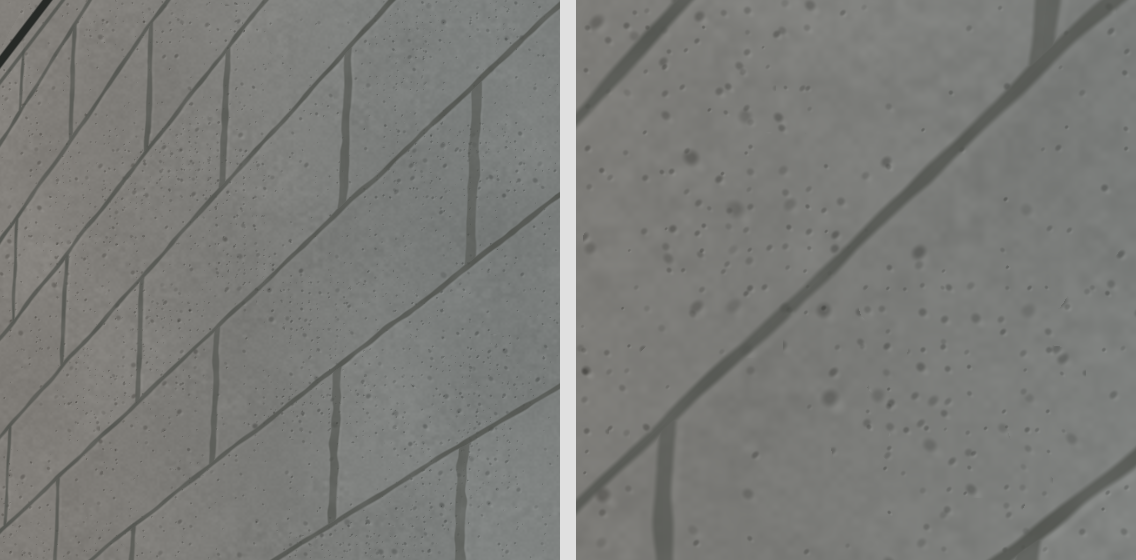
Left, the full canvas; right, a detail of the centre.
Write a Shadertoy shader that draws this texture.

```glsl
// Weathered grey block wall in steep perspective, with running-bond joints and pits.

const vec3 STONE = vec3(0.497, 0.497, 0.488);
const vec3 JOINT = vec3(0.315, 0.325, 0.305);
const vec3 TRIM = vec3(0.15, 0.16, 0.15);
const vec2 VANISH = vec2(-1.029, 1.922);  // where the courses converge, y down
const float COURSE = 0.168;               // slope step between courses

float hash(vec2 p) {
    return fract(sin(dot(p, vec2(127.1, 311.7))) * 43758.545);
}

float noise(vec2 p) {
    vec2 i = floor(p), f = fract(p);
    f = f * f * (3.0 - 2.0 * f);
    return mix(mix(hash(i), hash(i + vec2(1, 0)), f.x),
               mix(hash(i + vec2(0, 1)), hash(i + vec2(1, 1)), f.x), f.y);
}

float fbm(vec2 p) {
    float sum = 0.0, amp = 0.5;
    for (int i = 0; i < 4; i++) {
        sum += amp * noise(p);
        p = p * 2.03 + 17.3;
        amp *= 0.5;
    }
    return sum;
}

// Coverage of a line of the given half width with soft edges
float stroke(float dist, float halfWidth, float soft) {
    return 1.0 - smoothstep(halfWidth - soft, halfWidth + soft, abs(dist));
}

// Signed distance to the nearest integer
float toInteger(float x) {
    return x - floor(x + 0.5);
}

// Scattered pits: x is the dark hollow, y the lit lower rim
vec2 pits(vec2 p, float cells, float density) {
    vec2 id = floor(p * cells);
    vec2 centre = 0.3 + 0.4 * vec2(hash(id + 3.1), hash(id + 8.7));
    vec2 d = fract(p * cells) - centre;
    d = vec2(d.x + d.y, d.y - d.x) * 0.707;
    d.x *= mix(0.8, 1.5, hash(id + 5.9));
    float radius = mix(0.09, 0.21, hash(id + 1.3));
    float present = step(hash(id + 21.4), density);
    float hollow = 1.0 - smoothstep(radius * 0.3, radius * 1.3, length(d));
    float rim = 1.0 - smoothstep(0.0, radius * 1.2, length(d - vec2(radius * 1.3, 0.0)));
    return vec2(hollow, rim) * present * mix(0.4, 1.0, hash(id + 12.2));
}

// Stone face: broad mottling, per-block tone, grain and pits
vec3 stoneFace(vec2 p, vec2 block) {
    float tone = 0.075 * (fbm(p * 4.5 + 2.0) - 0.47) + 0.018 * (hash(block) - 0.5);
    tone += 0.045 * (noise(p * 110.0) - 0.5) * noise(p * 23.0);
    tone += 0.018 * (noise(p * 230.0) - 0.5);
    float patches = smoothstep(0.38, 0.7, fbm(p * 7.0 + 31.0));
    for (int i = 0; i < 3; i++) {
        float layer = float(i);
        vec2 pit = pits(p + layer * 0.137, 36.0 + 24.0 * layer, 0.07 + 0.4 * patches);
        tone += 0.035 * pit.y - 0.105 * pit.x;
    }
    vec3 warmToCool = mix(vec3(0.012, 0.0, -0.010), vec3(-0.012, 0.002, 0.005),
                          smoothstep(0.0, 0.9, p.x));
    return STONE + tone + warmToCool;
}

// Joints: x is groove coverage, y the pale lip; also returns the block index
vec2 wallJoints(vec2 p, float soft, out vec2 block) {
    vec2 bent = p + 0.004 * (vec2(noise(p * 19.0), noise(p * 19.0 + 40.0)) - 0.5);
    vec2 rel = bent - VANISH;
    float slope = rel.y / rel.x;
    float row = (slope + 0.944) / COURSE;
    float bedDist = toInteger(row) * COURSE * rel.x / sqrt(1.0 + slope * slope);

    float depth = rel.x + 0.036 * (bent.y - 0.5);
    float shift = mod(floor(row), 2.0) < 0.5 ? 0.447 : 0.0;
    float column = 5.624 - 5.932 / depth - shift;
    float headDist = toInteger(column) * depth * depth / 5.932;
    block = vec2(floor(column), floor(row));

    float rough = 0.75 + 0.5 * noise(p * 48.0);
    float bedWidth = (0.0030 + 0.0016 * p.x) * rough;
    float headWidth = (0.0024 + 0.0075 * p.x) * rough;
    float bed = stroke(bedDist, bedWidth, soft);
    float head = stroke(headDist, headWidth, soft) * mix(0.88, 0.62, p.x);
    float lip = max(stroke(bedDist - bedWidth - 0.003, 0.002, soft),
                    stroke(headDist - headWidth - 0.003, 0.002, soft));
    float wear = 0.72 + 0.28 * noise(p * 34.0 + 9.0);
    return vec2(max(bed * 0.9, head) * wear, lip * 0.35 * noise(p * 28.0));
}

void mainImage(out vec4 fragColor, in vec2 fragCoord) {
    vec2 p = fragCoord / iResolution.xy;
    p.y = 1.0 - p.y;
    float soft = max(0.0020, 0.8 / iResolution.y);

    vec2 block;
    vec2 joint = wallJoints(p, soft, block);
    float edge = (p.x * 0.111 + p.y * 0.085 - 0.00944) / 0.14;
    joint *= smoothstep(0.018, 0.022, edge);

    vec3 color = stoneFace(p, block) + 0.07 * joint.y;
    color = mix(color, JOINT, joint.x);

    // Dark trim across the upper left corner
    color = mix(color, JOINT, 0.8 * stroke(edge - 0.022, 0.003, soft));
    color = mix(color, TRIM, stroke(edge, 0.007, soft));
    fragColor = vec4(color, 1.0);
}
```
